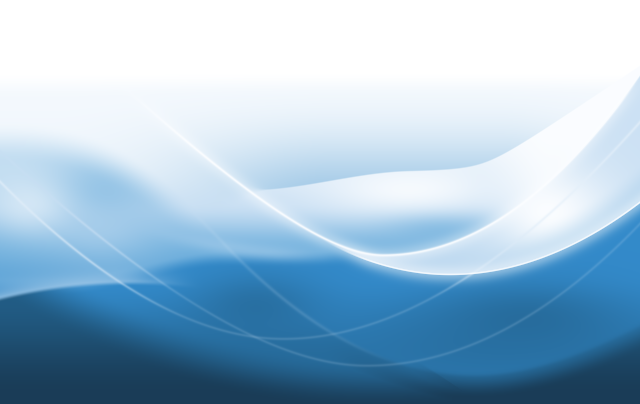
A Shadertoy shader for this background:

```glsl
// Abstract blue waves: a white sky above translucent ribbons and a deep blue floor.
// Each ribbon is bounded by a rational valley curve; soft masks, blobs and
// glowing lines are layered from the back to the front.

#define WHITE vec3(0.985, 0.992, 1.0)
#define PALE  vec3(0.78, 0.87, 0.95)
#define SKY   vec3(0.46, 0.70, 0.87)
#define BLUE  vec3(0.20, 0.54, 0.79)
#define DEEP  vec3(0.15, 0.42, 0.61)
#define NAVY  vec3(0.10, 0.235, 0.34)
#define HEIGHT 0.633
#define LINE_WIDTH 0.0022
#define HALO_WIDTH 0.013

// Approximate signed distance above a valley with its lowest point at "low".
// Each arm rises as d*d / (x + y*d), with its own pair of coefficients.
float valley(vec2 p, vec2 low, vec2 leftArm, vec2 rightArm) {
    vec2 arm = p.x < low.x ? leftArm : rightArm;
    float d = abs(p.x - low.x);
    float q = arm.x + arm.y * d;
    float slope = (2.0 * d * q - arm.y * d * d) / (q * q);
    return (p.y - low.y - d * d / q) / sqrt(1.0 + slope * slope);
}

// Soft elliptical patch
float blob(vec2 p, vec2 center, vec2 radius) {
    vec2 q = (p - center) / radius;
    return exp(-dot(q, q));
}

float glow(float d, float width) {
    return exp(-d * d / (width * width));
}

// Height of the upper ribbon's top edge
float ribbonTop(float x) {
    float d = x - 0.755;
    return 0.334 + 0.028 * smoothstep(0.39, 0.64, x)
         + 0.34 * (d + sqrt(d * d + 0.0021));
}

void mainImage(out vec4 fragColor, in vec2 fragCoord) {
    vec2 p = fragCoord / iResolution.xy * vec2(1.0, HEIGHT);
    float x = p.x, y = p.y;
    float px = 1.0 / iResolution.x;

    // Curves
    float bright = valley(p, vec2(0.599, 0.233), vec2(0.234, 0.96), vec2(0.592, -0.05));
    float lower  = valley(p, vec2(0.703, 0.203), vec2(0.73, 0.0), vec2(0.78, 0.0));
    float thinA  = valley(p, vec2(0.573, 0.060), vec2(0.547, 0.75), vec2(0.82, 0.0));
    float thinB  = valley(p, vec2(0.443, 0.102), vec2(0.65, 0.33), vec2(0.78, 0.24));
    float bend = max(0.352 - x, 0.0);
    float sweep = valley(p, vec2(0.742, 0.044), vec2(0.742 + 5.5 * bend * bend, 0.0), vec2(0.625, 0.9));
    float ground = valley(p, vec2(0.586, 0.027), vec2(1.85, 0.0), vec2(1.85, 0.0));
    float hill = y - 0.1908 + 0.614 * (x - 0.202) * (x - 0.202);

    // Sky: white with a haze gathering over the ribbon
    float haze = smoothstep(0.525, 0.31, y);
    haze *= mix(0.25, 1.0, smoothstep(0.08, 0.52, x)) * (1.0 - 0.6 * smoothstep(0.78, 1.0, x));
    vec3 col = mix(vec3(1.0), vec3(0.62, 0.78, 0.90), haze);
    col = mix(col, vec3(0.93, 0.96, 0.99), 0.6 * smoothstep(0.52, 0.48, y) * (1.0 - haze));

    // Ribbon body: pale at the top, blue toward the horizon
    vec3 body = mix(SKY, PALE, smoothstep(0.235, 0.315, y));
    body = mix(body, WHITE, 0.85 * smoothstep(0.29, 0.43, y));
    body = mix(mix(BLUE, SKY, 0.35), body, smoothstep(0.19, 0.25, y));
    body = mix(body, WHITE, 0.85 * blob(p, vec2(0.64, 0.335), vec2(0.14, 0.042)));
    body = mix(body, WHITE, 0.85 * smoothstep(0.73, 0.86, x) * smoothstep(0.23, 0.30, y));
    body = mix(body, SKY, 0.6 * blob(p, vec2(0.69, 0.272), vec2(0.09, 0.025)));
    float softness = mix(0.06, px, smoothstep(0.30, 0.42, x));
    col = mix(col, body, smoothstep(softness, -softness, y - ribbonTop(x)));

    // Left veil below the sweeping curve
    float leftSide = smoothstep(0.47, 0.22, x);
    float veil = smoothstep(0.008, -0.035, sweep) * leftSide;
    col = mix(col, SKY, 0.36 * veil);
    col = mix(col, SKY, 0.55 * veil * blob(p, vec2(0.15, 0.335), vec2(0.09, 0.055)));
    col = mix(col, WHITE, 0.5 * blob(p, vec2(0.05, 0.31), vec2(0.07, 0.05)));
    col = mix(col, PALE, 0.4 * blob(p, vec2(0.16, 0.265), vec2(0.08, 0.04)));

    // Bright fold between the two main lines
    float fold = smoothstep(px, -px, bright) * smoothstep(-px, px, lower) * smoothstep(0.50, 0.56, x);
    vec3 foldColor = mix(PALE, WHITE, blob(p, vec2(0.855, 0.30), vec2(0.10, 0.075)));
    foldColor = mix(foldColor, SKY, 0.35 * smoothstep(0.05, 0.0, lower) * smoothstep(0.72, 0.92, x));
    col = mix(col, foldColor, 0.9 * fold);

    // Deep water under the horizon
    float horizon = y - 0.185 - 0.043 * smoothstep(0.10, 0.35, x);
    float water = mix(smoothstep(0.012, -0.014, horizon), smoothstep(px, -px, lower), smoothstep(0.50, 0.57, x));
    vec3 deep = mix(DEEP, BLUE, smoothstep(0.07, 0.20, y));
    deep = mix(deep, BLUE, 0.3 * smoothstep(-0.004, 0.004, sweep) * smoothstep(0.12, 0.0, sweep));
    deep = mix(deep, DEEP, 0.8 * blob(p, vec2(0.40, 0.155), vec2(0.10, 0.05)));
    deep = mix(deep, DEEP, 0.95 * blob(p, vec2(0.82, 0.133), vec2(0.15, 0.055)));
    col = mix(col, deep, water);

    // Dark floor, cut by the hill at the left and the sweep at the right
    float dark = smoothstep(0.045, -0.035, ground) * smoothstep(0.003, -0.004, hill);
    dark = max(dark, smoothstep(0.010, -0.035, sweep) * smoothstep(0.5, 0.72, x));
    col = mix(col, mix(NAVY, vec3(0.13, 0.36, 0.52), smoothstep(0.01, 0.17, y)), dark);

    // Glow on the hill and a faint streak to its right
    float crest = exp(-max(hill, 0.0) / 0.018) * smoothstep(-0.006, 0.003, hill);
    col = mix(col, PALE, 0.6 * crest * smoothstep(0.32, 0.17, x));
    float streak = y - 0.232 - 0.45 * max(0.53 - x, 0.0) * max(0.53 - x, 0.0);
    col = mix(col, PALE, 0.3 * glow(streak, 0.012) * smoothstep(0.20, 0.36, x) * smoothstep(0.54, 0.42, x));

    // Thin translucent lines
    float fade = 0.45 * smoothstep(0.30, 0.12, x);
    col = mix(col, PALE, (0.16 + fade) * glow(thinA, LINE_WIDTH));
    fade += 0.35 * smoothstep(0.66, 0.78, x);
    col = mix(col, mix(PALE, WHITE, y / HEIGHT), (0.16 + fade) * glow(thinB, LINE_WIDTH));
    col = mix(col, PALE, 0.16 * glow(sweep, 0.003) * smoothstep(0.22, 0.32, x) * smoothstep(0.65, 0.45, x));

    // Main glowing lines
    float reach = smoothstep(0.16, 0.30, x) * smoothstep(0.53, 0.46, y);
    col = mix(col, WHITE, reach * (0.9 * glow(bright, LINE_WIDTH) + 0.35 * glow(bright, HALO_WIDTH) * (1.0 - 0.9 * glow(bright, LINE_WIDTH))));
    reach = smoothstep(0.50, 0.58, x);
    col = mix(col, WHITE, reach * max(0.95 * glow(lower, LINE_WIDTH), 0.42 * glow(lower, HALO_WIDTH)));

    fragColor = vec4(col, 1.0);
}
```
